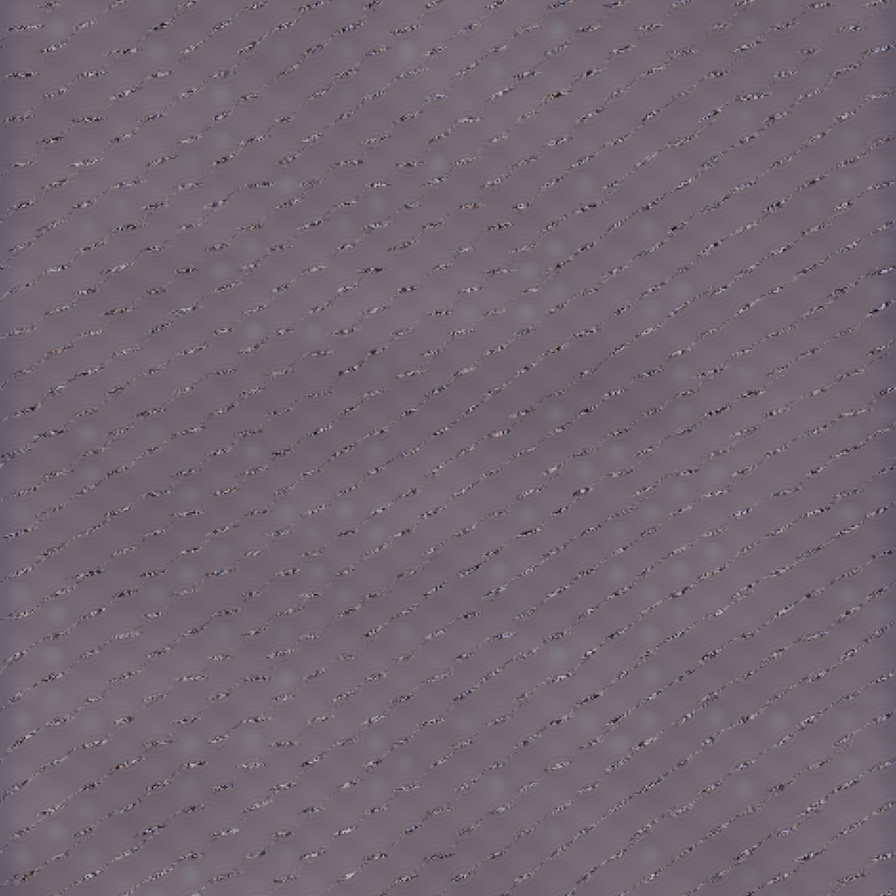
Reproduce this texture procedurally as a WebGL 1 fragment shader.

```glsl
precision highp float;
// Mauve-grey embossed sheet: a staggered lattice of short slanted dashes made of
// fine dark and light grains, chained by faint diagonal links, with ripples, low
// scales and pale bumps. Each pixel gathers nearby cells, then adds mottling.

uniform vec2 u_resolution;

const vec2 GRID = vec2(14.0, 42.0);        // columns, staggered rows
const vec2 PHASE = vec2(0.81, 0.33);       // lattice shift, in cells
const float WARP = 0.011;                  // tightens the lattice at the middle
const vec2 DASH_HALF = vec2(0.0195, 0.0034);
const vec2 JITTER = vec2(0.012, 0.006);
const vec2 SLANT = vec2(0.06, 0.60);       // least and greatest angle, radians
const float LINK_HALF = 0.0018;
const float LINK_GAIN = 0.30;
const float GRAIN_FREQ = 470.0;
const float RIPPLE_FREQ = 1150.0;
const float RIPPLE_GAIN = 0.018;
const float BUMP_RADIUS = 0.016;
const float BUMP_SHARE = 0.22;
const float SCALE_RELIEF = 0.013;
const float MOTTLE_GAIN = 0.075;

const vec3 BASE = vec3(0.450, 0.403, 0.442);
const vec3 DARK = vec3(0.12, 0.07, 0.12);
const vec3 LIGHT = vec3(0.74, 0.69, 0.73);
const vec3 BUMP_TINT = vec3(0.025, 0.048, 0.042);
const vec3 EDGE_TINT = vec3(-0.045, -0.035, -0.018);

float hash(vec2 p) {
  vec3 q = fract(vec3(p.xyx) * 0.1031);
  q += dot(q, q.yzx + 33.33);
  return fract((q.x + q.y) * q.z);
}

float noise(vec2 p) {
  vec2 i = floor(p), f = fract(p);
  f = f * f * (3.0 - 2.0 * f);
  return mix(mix(hash(i), hash(i + vec2(1.0, 0.0)), f.x),
             mix(hash(i + vec2(0.0, 1.0)), hash(i + vec2(1.0, 1.0)), f.x), f.y);
}

float fbm(vec2 p) {
  float sum = 0.0, gain = 0.5;
  for (int i = 0; i < 4; i++) {
    sum += gain * noise(p);
    p = p * 2.03 + 17.1;
    gain *= 0.5;
  }
  return sum;
}

vec2 rotate(vec2 p, float a) {
  float c = cos(a), s = sin(a);
  return vec2(c * p.x + s * p.y, c * p.y - s * p.x);
}

// x: grain coverage, y: ripple, z: pale bump
vec3 lattice(vec2 uv) {
  vec3 layers = vec3(0.0);
  vec2 link = vec2(0.5, 1.0) / GRID;
  float row = floor(uv.y * GRID.y - PHASE.y);
  for (int j = -1; j <= 1; j++) {
    float y = row + float(j);
    float shift = PHASE.x + 0.5 * mod(y, 2.0);
    float column = floor(uv.x * GRID.x - shift);
    for (int i = -1; i <= 1; i++) {
      vec2 cell = vec2(column + float(i), y);
      vec2 id = mod(cell, GRID) + 3.0;
      vec2 center = (cell + 0.5 + vec2(shift, PHASE.y)) / GRID;
      vec2 jitter = vec2(hash(id), hash(id + 71.0)) - 0.5;
      vec2 d = uv - center - jitter * JITTER;

      // Tapered dash, its slant drifting slowly over the sheet
      float lean = clamp(noise(center * 4.0 + 5.0) + 0.6 * jitter.y, 0.0, 1.0);
      vec2 halfSize = DASH_HALF * vec2(mix(0.75, 1.2, hash(id + 13.0)), 1.0);
      vec2 local = rotate(d, mix(SLANT.x, SLANT.y, lean));
      float r = length(local / halfSize);
      float strength = mix(0.6, 1.0, hash(id + 29.0));
      layers.x = max(layers.x, strength * (1.0 - smoothstep(0.3, 1.2, r)));

      // Thin link up to the next dash on the diagonal
      float along = clamp(dot(d, link) / dot(link, link), 0.0, 1.0);
      float gap = length(d - along * link);
      float chain = 1.0 - smoothstep(0.3 * LINK_HALF, 1.5 * LINK_HALF, gap);
      layers.x = max(layers.x, LINK_GAIN * (0.4 + lean) * chain);

      // Fine rings fading away from the dash
      float halo = exp(-dot(local, local) / 0.00016);
      layers.y += halo * sin(length(local * vec2(0.6, 1.0)) * RIPPLE_FREQ);

      // Soft bump between two dashes of a row, on some cells only
      vec2 b = uv - center - vec2(0.5 / GRID.x, 0.0) - jitter * 0.006;
      float bump = 1.0 - smoothstep(0.1, 1.0, length(b) / BUMP_RADIUS);
      bump *= 1.0 + 0.5 * b.y / BUMP_RADIUS;
      float chosen = step(hash(id + 47.0), BUMP_SHARE);
      layers.z = max(layers.z, bump * mix(0.1, mix(0.4, 1.0, hash(id + 53.0)), chosen));
    }
  }
  return layers;
}

void main() {
  vec2 uv = gl_FragCoord.xy / u_resolution;
  vec2 warped = uv - WARP * sin(6.2831853 * uv);
  vec3 layers = lattice(warped);

  // Broad mottling and side shading
  float mottle = fbm(uv * vec2(6.0, 9.0)) - 0.47;
  vec3 color = BASE + MOTTLE_GAIN * mottle;
  float side = min(uv.x, 1.0 - uv.x);
  color += EDGE_TINT * (1.0 - smoothstep(0.0, 0.03, side));

  // Low diamond scales between the dashes
  vec2 q = (warped * GRID - PHASE) * vec2(1.0, 0.5) * 6.2831853;
  color += SCALE_RELIEF * cos(q.x) * cos(q.y);
  color += RIPPLE_GAIN * layers.y + BUMP_TINT * layers.z;

  // Sparse dark and light specks of slightly varied hue
  float grain = clamp((noise(uv * GRAIN_FREQ) - 0.5) * 2.7, -1.0, 1.0);
  grain *= mix(0.45, 1.0, abs(grain));
  vec3 speck = grain < 0.0 ? (BASE - DARK) * grain : (LIGHT - BASE) * grain;
  float hue = noise(uv * GRAIN_FREQ * 0.5 + 90.0) - 0.5;
  color += layers.x * (speck + vec3(0.08, 0.0, -0.10) * hue);

  gl_FragColor = vec4(clamp(color, 0.0, 1.0), 1.0);
}
```
